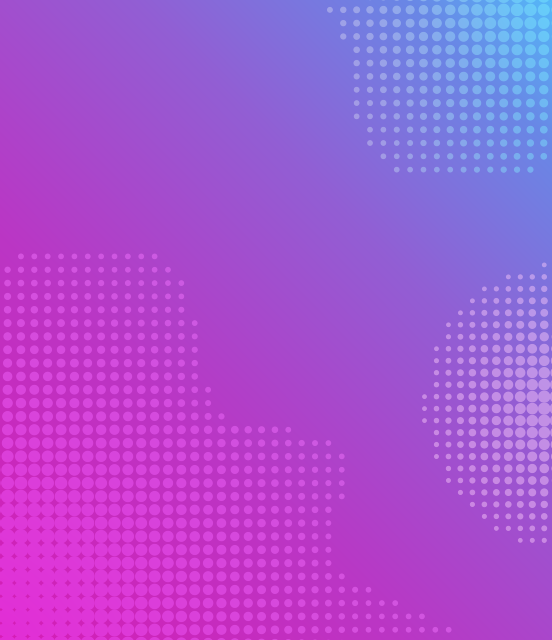
A WebGL 1 fragment shader for this background:

```glsl
precision highp float;
// Diagonal magenta-to-sky gradient with three halftone dot clusters.
// Each cluster is a repeated lattice: a formula on the cell centre gives the
// dot radius, and a second one trims the cluster to its outline.
uniform vec2 u_resolution;

// Centre of the lattice cell that holds p
vec2 cellCentre(vec2 p, vec2 origin, vec2 spacing) {
  return origin + spacing * floor((p - origin) / spacing + 0.5);
}

float dotMask(vec2 p, vec2 centre, float radius, float soft) {
  return 1.0 - smoothstep(-soft, soft, length(p - centre) - radius);
}

vec3 diagonalGradient(float t) {
  vec3 c = mix(vec3(0.84, 0.11, 0.71), vec3(0.73, 0.21, 0.77), clamp(t / 0.34, 0.0, 1.0));
  c = mix(c, vec3(0.57, 0.37, 0.83), clamp((t - 0.34) / 0.31, 0.0, 1.0));
  c = mix(c, vec3(0.41, 0.53, 0.90), clamp((t - 0.65) / 0.23, 0.0, 1.0));
  return mix(c, vec3(0.33, 0.72, 0.97), clamp((t - 0.88) / 0.12, 0.0, 1.0));
}

// Lower left: stepped outline, dots swell until they merge in the corner
float lowerLeftDots(vec2 p, float soft) {
  vec2 c = cellCentre(p, vec2(9.1, 307.7), vec2(16.04, 16.0));
  float edge = 189.5 + 5.0 * sqrt(max(c.y - 307.7, 0.0))
    + 150.0 * smoothstep(490.0, 537.0, c.y)
    - 34.0 * smoothstep(590.0, 630.0, c.y)
    + 1.83 * max(c.y - 686.0, 0.0);
  float inside = step(c.x, edge) * step(300.0, c.y) * step(325.0, c.x + c.y);
  float radius = 10.2 - 0.0155 * distance(c, vec2(0.0, 740.0));
  radius = max(min(radius, 3.4 + 0.03 * (edge - c.x)), 3.4);
  return inside * dotMask(p, c, radius, soft);
}

// Upper right: curved left side and a nearly flat bottom
float upperRightDots(vec2 p, float soft) {
  vec2 c = cellCentre(p, vec2(395.9, 11.8), vec2(16.04, 15.98));
  float bend = max(c.y - 120.0, 0.0) / 83.0;
  float edge = 388.0 + 37.0 * smoothstep(0.0, 78.0, c.y) + 45.0 * bend * bend;
  float inside = step(edge, c.x) * step(c.y + 0.6 * max(c.x - 640.0, 0.0), 208.0);
  float radius = max(8.0 - 0.02 * distance(c, vec2(620.0, -10.0)), 3.4);
  return inside * dotMask(p, c, radius, soft);
}

// Right side: a disc cut off by the canvas edge
float rightDiscDots(vec2 p, float soft) {
  vec2 c = cellCentre(p, vec2(509.4, 317.9), vec2(14.37));
  float d = distance(c, vec2(680.0, 486.5));
  return step(d, 172.4) * dotMask(p, c, mix(8.3, 2.8, d / 172.0), soft);
}

void main() {
  // Layout units: the canvas is 768 high, y runs down from the top
  float unit = 768.0 / u_resolution.y;
  vec2 p = vec2(gl_FragCoord.x, u_resolution.y - gl_FragCoord.y) * unit;
  vec2 uv = gl_FragCoord.xy / u_resolution;
  float soft = 0.6 * unit;

  vec3 color = diagonalGradient(dot(uv, vec2(0.467, 0.533)));

  // Dot tints: pink deepens towards its corner, sky turns cyan to the right
  float cornerDistance = distance(p, vec2(0.0, 768.0)) / 450.0;
  vec3 pink = mix(vec3(0.94, 0.25, 0.98), vec3(0.95, 0.45, 1.0), min(cornerDistance, 1.0));
  vec3 sky = mix(vec3(0.86, 0.86, 0.95), vec3(0.50, 0.95, 1.0), smoothstep(0.6, 1.0, uv.x));

  color = mix(color, pink, 0.46 * lowerLeftDots(p, soft));
  color = mix(color, sky, 0.40 * upperRightDots(p, soft));
  color = mix(color, vec3(0.97, 0.78, 0.98), 0.47 * rightDiscDots(p, soft));
  gl_FragColor = vec4(color, 1.0);
}
```
